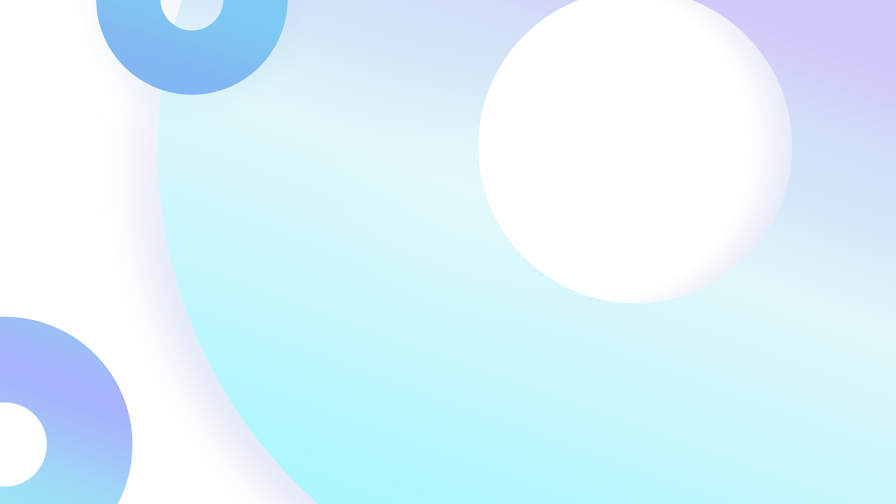
Give the GLSL for this background, as a Shadertoy shader.

```glsl
#define TILT 0.36
#define BIG_DISC vec3(1.2477, 0.7037, 0.935)
#define WHITE_DISC vec3(1.2604, 0.7095, 0.3113)
#define TOP_RING vec3(0.3808, 1.002, 0.190)
#define LOW_RING vec3(0.0093, 0.118, 0.2535)
#define TOP_HOLE 0.0625
#define LOW_HOLE 0.0835
#define SHADOW_WIDTH 0.065
#define RING_ALPHA 0.94

const vec3 WHITE = vec3(1.0);
const vec3 SHADOW = vec3(0.905, 0.920, 0.972);

// Signed distance to a disc given as centre (xy) and radius (z)
float discDistance(vec2 p, vec3 disc) {
    return length(p - disc.xy) - disc.z;
}

float ringDistance(vec2 p, vec3 disc, float hole) {
    return max(discDistance(p, disc), hole - length(p - disc.xy));
}

float coverage(float d) {
    return clamp(0.5 - d * iResolution.y, 0.0, 1.0);
}

float softShadow(float d, float width) {
    float s = max(d, 0.0) / width;
    return exp(-s * s);
}

// Position along the tilted gradient axis, growing downwards
float slope(vec2 p) {
    return 1.0 - p.y - TILT * p.x;
}

vec3 bigGradient(vec2 p) {
    const vec3 lavender = vec3(0.825, 0.775, 0.980);
    const vec3 haze = vec3(0.825, 0.890, 0.972);
    const vec3 pale = vec3(0.885, 0.970, 0.984);
    const vec3 cyan = vec3(0.680, 0.970, 1.000);
    float t = slope(p);
    vec3 color = mix(lavender, haze, smoothstep(-0.58, -0.24, t));
    color = mix(color, pale, smoothstep(-0.27, 0.05, t));
    color = mix(color, cyan, clamp((t - 0.03) / 0.71, 0.0, 1.0));
    float glow = softShadow(length(p - vec2(0.95, 0.65)), 0.18);
    return mix(color, vec3(0.91, 0.985, 0.992), 0.4 * glow);
}

// White disc shaded along its right rim
vec3 whiteDiscColor(vec2 p) {
    float d = length(p - WHITE_DISC.xy + vec2(0.075, -0.005));
    return mix(WHITE, SHADOW, smoothstep(0.29, 0.40, d));
}

vec3 topRingColor(vec2 p) {
    const vec3 sky = vec3(0.475, 0.785, 0.955);
    const vec3 azure = vec3(0.480, 0.700, 0.940);
    float t = slope(p) - slope(TOP_RING.xy);
    return mix(sky, azure, smoothstep(-0.03, 0.18, t));
}

vec3 lowRingColor(vec2 p) {
    const vec3 blue = vec3(0.610, 0.750, 0.970);
    const vec3 violet = vec3(0.650, 0.705, 0.988);
    const vec3 aqua = vec3(0.620, 0.885, 0.965);
    float t = slope(p) - slope(LOW_RING.xy);
    vec3 color = mix(blue, violet, smoothstep(-0.27, -0.17, t));
    return mix(color, aqua, smoothstep(-0.17, 0.11, t));
}

void mainImage(out vec4 fragColor, in vec2 fragCoord) {
    vec2 p = fragCoord / iResolution.y;

    // Large disc, its shadow deepening towards the bottom
    float big = discDistance(p, BIG_DISC);
    float depth = mix(0.45, 1.0, 1.0 - smoothstep(0.3, 1.0, p.y));
    vec3 color = mix(WHITE, SHADOW, depth * softShadow(big, SHADOW_WIDTH));
    color = mix(color, bigGradient(p), coverage(big));

    // White disc
    color = mix(color, whiteDiscColor(p), coverage(discDistance(p, WHITE_DISC)));

    // Upper ring with a faint shadow outside its rim
    float topRim = discDistance(p, TOP_RING);
    float topShadow = softShadow(topRim, 0.035) * (1.0 - coverage(topRim));
    color *= mix(WHITE, vec3(0.95, 0.97, 0.99), 0.6 * topShadow);
    float topRing = ringDistance(p, TOP_RING, TOP_HOLE);
    color = mix(color, topRingColor(p), RING_ALPHA * coverage(topRing));

    // Lower ring
    float lowRing = ringDistance(p, LOW_RING, LOW_HOLE);
    color = mix(color, lowRingColor(p), coverage(lowRing));

    fragColor = vec4(color, 1.0);
}
```
